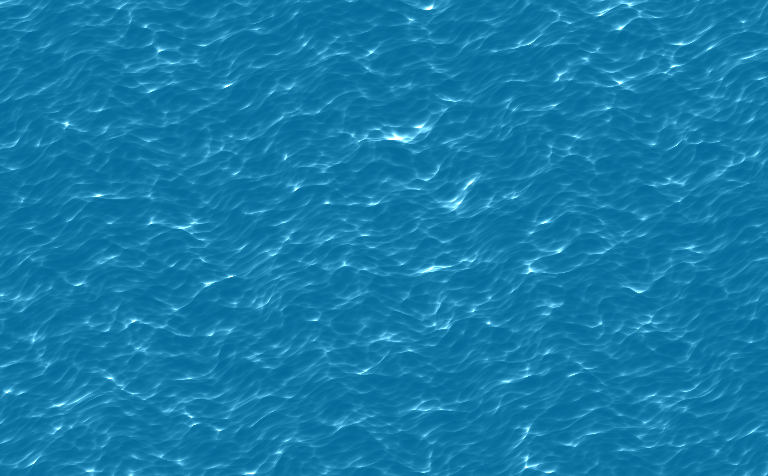
Reproduce this texture procedurally as a Shadertoy shader.

```glsl
// Open blue sea seen from above: tilted, wind-driven ripples with pale glinting crests.

#define DEEP_WATER  vec3(-0.027, 0.373, 0.558)
#define GLINT_TINT  vec3(1.00, 1.00, 0.97)
#define GLINT_LEVEL 0.097   // brightness of average water above the deep tone
#define GLINT_SKEW  0.40    // how strongly crests outshine troughs
#define WAVE_COUNT  11.5    // largest waves per canvas height
#define WAVE_GROWTH 1.72    // frequency ratio between layers
#define WAVE_TILT   0.27    // crest direction in radians
#define WAVE_LENGTH 2.0     // crest length relative to its width
#define CREST_SHARP 11.0
#define WAVE_DRAG   0.10    // how far large waves shift the smaller ones
#define LAYERS      5

vec2 hash2(vec2 cell) {
    vec3 h = fract(cell.xyx * vec3(0.1031, 0.1030, 0.0973));
    h += dot(h, h.yzx + 33.33);
    return fract((h.xx + h.yz) * h.zy);
}

// Smooth cellular waves: xy = slope toward the trough, z = height, peaked at cell borders.
vec3 cellWaves(vec2 q) {
    vec2 cell = floor(q), local = fract(q);
    vec2 slope = vec2(0.0);
    float total = 0.0;
    for (int y = -1; y <= 1; y++)
    for (int x = -1; x <= 1; x++) {
        vec2 offset = vec2(x, y);
        vec2 toTrough = offset + hash2(cell + offset) - local;
        float weight = exp(-CREST_SHARP * dot(toTrough, toTrough));
        slope += weight * toTrough;
        total += weight;
    }
    total = max(total, 1e-9);
    return vec3(slope / total, -log(total) / CREST_SHARP);
}

// Layered sines that bend the crests out of straight lines.
vec2 bend(vec2 p) {
    return 0.014 * sin(p.yx * vec2(17.0, 13.0) + vec2(0.7, 2.1))
         + 0.006 * sin(p.yx * vec2(41.0, 37.0) + p * 19.0);
}

// Light reflected by the surface, roughly zero mean and unit spread.
float seaLight(vec2 p) {
    float light = 0.16 * (sin(p.x * 3.1 - p.y * 4.3 + 1.0) + sin(p.x * 5.2 + p.y * 7.1));
    float frequency = WAVE_COUNT;
    p += bend(p);
    for (int i = 0; i < LAYERS; i++) {
        float layer = float(i);
        float angle = WAVE_TILT + 0.30 * sin(layer * 2.4);
        vec2 along = vec2(cos(angle), sin(angle));
        vec2 across = vec2(-along.y, along.x);
        vec2 q = vec2(dot(p, along) / WAVE_LENGTH, dot(p, across)) * frequency;
        vec3 wave = cellWaves(q + 37.0 * (layer + 1.0));

        // Crests and far faces shine; fine ripples gather on bright larger waves.
        float shine = 0.55 * (wave.z - 0.20) / 0.15 + 0.80 * wave.y / 0.26;
        float strength = 0.54 - 0.05 * (layer - 2.4) * (layer - 2.4);
        light += strength * shine * clamp(1.0 + 0.25 * light, 0.6, 1.6);

        // Larger waves drag the smaller ones along.
        p += WAVE_DRAG * (along * wave.x + across * wave.y) / frequency;
        frequency *= WAVE_GROWTH;
    }
    return light;
}

void mainImage(out vec4 fragColor, in vec2 fragCoord) {
    vec2 p = fragCoord / iResolution.y;
    float glint = GLINT_LEVEL * exp(GLINT_SKEW * seaLight(p));
    fragColor = vec4(clamp(DEEP_WATER + GLINT_TINT * glint, 0.0, 1.0), 1.0);
}
```
